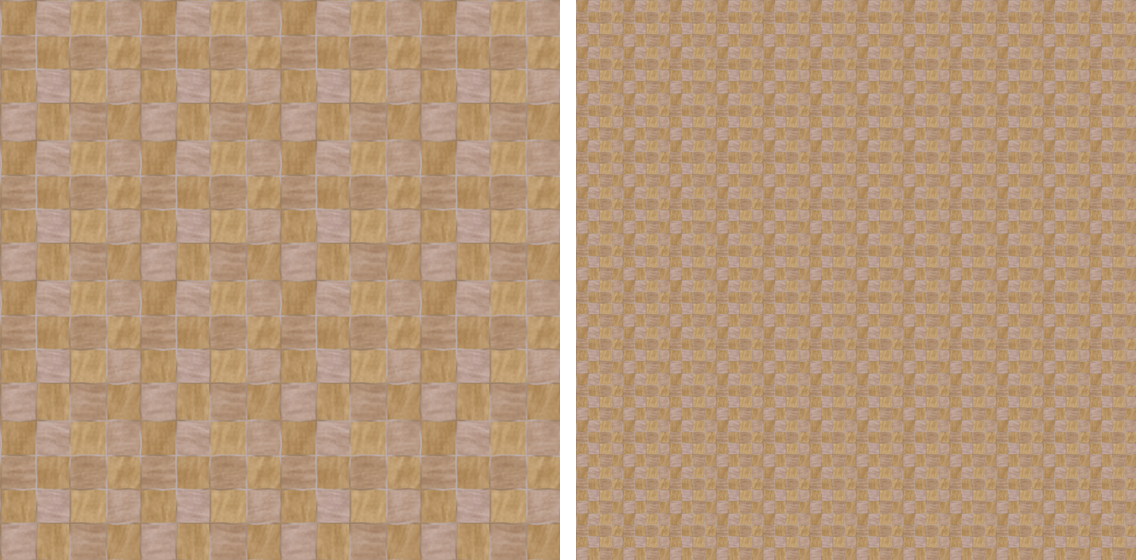
Left: one tile. Right: repeated 3 by 3.
Reproduce this texture procedurally as a Shadertoy shader.

```glsl
// Sandstone paving: 16 x 16 square tiles, ochre and pink in checker order, from a 4 x 4 set laid four times each way.

const float TILES = 16.0;
const float SET = 4.0;
const vec3 OCHRE  = vec3(0.69, 0.545, 0.37);
const vec3 STRAW  = vec3(0.76, 0.63, 0.45);
const vec3 TAN    = vec3(0.69, 0.56, 0.445);
const vec3 PINK   = vec3(0.75, 0.645, 0.61);
const vec3 LILAC  = vec3(0.74, 0.69, 0.70);
const vec3 GROUT  = vec3(0.59, 0.49, 0.40);

// Lightness of each tile in the set, bottom row first
const float TONE[16] = float[16](
    0.75, 0.50, 0.25, 0.20,
    0.45, 0.95, 0.90, 0.55,
    0.18, 0.25, 0.08, 0.55,
    0.10, 0.72, 0.80, 0.42);

// Small shifts of the seams between columns and rows
const vec4 COLUMN_SHIFT = vec4(0.02, 0.04, 0.0, 0.04);
const vec4 ROW_SHIFT = vec4(-0.02, 0.04, 0.02, -0.02);

float hash(vec2 p) {
    vec3 q = fract(p.xyx * vec3(0.1031, 0.1030, 0.0973));
    q += dot(q, q.yzx + 33.33);
    return fract((q.x + q.y) * q.z);
}

// Value noise that wraps after a whole number of cells
float noise(vec2 p, float period) {
    vec2 cell = floor(p);
    vec2 f = fract(p);
    f = f * f * (3.0 - 2.0 * f);
    vec2 a = mod(cell, period);
    vec2 b = mod(cell + 1.0, period);
    return mix(mix(hash(a), hash(vec2(b.x, a.y)), f.x),
               mix(hash(vec2(a.x, b.y)), hash(b), f.x), f.y);
}

// Moves the whole-number seams of one axis by the given shifts
float bend(float x, vec4 shift) {
    int i = int(floor(x)) & 3;
    return x - mix(shift[i], shift[(i + 1) & 3], fract(x));
}

vec2 rotate(vec2 p, float angle) {
    float c = cos(angle), s = sin(angle);
    return vec2(c * p.x + s * p.y, c * p.y - s * p.x);
}

// Streaks along the x axis: broad bands plus fine fibres, about -0.5 to 0.5
float grain(vec2 p, float seed) {
    vec2 origin = vec2(17.0, 41.0) * seed + 8.0;
    float bands = noise(p * vec2(1.8, 9.0) + origin, 64.0);
    float fibres = noise(p * vec2(4.0, 18.0) + origin.yx, 64.0);
    return 0.6 * bands + 0.4 * fibres - 0.5;
}

// Stone surface of one tile; local runs from 0 to 1 across it
vec3 stone(vec2 id, vec2 local) {
    bool warm = mod(id.x + id.y, 2.0) > 0.5;
    float tone = TONE[int(id.y) * 4 + int(id.x)];
    float seed = hash(id + 3.7);
    float slant = (hash(id + 11.3) - 0.5) * 0.5;
    vec3 color = warm ? mix(OCHRE, STRAW, tone) : mix(TAN, PINK, tone);

    // Ochre tiles have upright grain, pink ones level grain
    float angle = warm ? 1.4 + slant : slant;
    float streak = grain(rotate(local - 0.5, angle), seed);
    float blotch = noise(local * 3.0 + seed * 50.0, 64.0) - 0.5;
    float speck = noise(local * 15.0 + seed * 30.0, 64.0) - 0.5;
    color += streak * mix(0.09, 0.16, seed) * vec3(0.85, 1.0, 1.05);
    color += blotch * vec3(0.05, 0.06, 0.08) + speck * 0.045;

    // Pale bloom along the strongest streaks
    float bloom = smoothstep(0.08, 0.38, streak) * smoothstep(-0.1, 0.4, blotch);
    return mix(color, LILAC, bloom * (warm ? 0.12 : 0.4));
}

// Seam coverage from the distance to the nearest tile edge
float seam(vec2 local, float pixel) {
    vec2 edge = min(local, 1.0 - local);
    return 1.0 - smoothstep(0.0, 0.022 + pixel, min(edge.x, edge.y));
}

void mainImage(out vec4 fragColor, in vec2 fragCoord) {
    vec2 p = fragCoord / iResolution.xy * TILES;
    float pixel = TILES / min(iResolution.x, iResolution.y);

    // Uneven hand-cut edges
    vec2 wobble = vec2(noise(p * 3.0, SET * 3.0), noise(p.yx * 3.0 + 5.0, SET * 3.0)) - 0.5;
    vec2 q = p + wobble * 0.035;
    q = vec2(bend(q.x, COLUMN_SHIFT), bend(q.y, ROW_SHIFT));
    vec2 local = fract(q);
    vec3 color = stone(mod(floor(q), SET), local);

    // Seams change between brown dirt and lilac mortar
    float mortar = smoothstep(0.3, 0.75, noise(p * 2.0 + 3.0, SET * 2.0));
    float wear = noise(p * 5.0, SET * 5.0);
    float cover = seam(local, pixel) * mix(0.5, 0.95, wear);
    color = mix(color, mix(GROUT, LILAC, mortar), cover);

    fragColor = vec4(clamp(color, 0.0, 1.0), 1.0);
}
```
